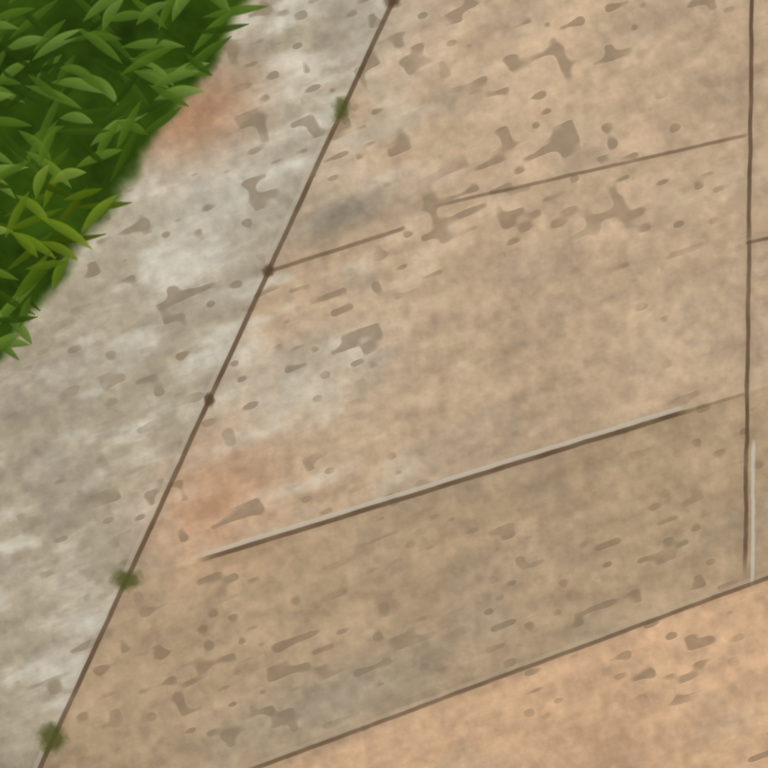
This texture is drawn by a Shadertoy shader. Its source:

```glsl
const vec3 TAN = vec3(0.745, 0.645, 0.53);
const vec3 UMBER = vec3(0.65, 0.56, 0.445);
const vec3 PEACH = vec3(0.785, 0.645, 0.51);
const vec3 RUST = vec3(0.71, 0.53, 0.40);
const vec3 PALE = vec3(0.75, 0.73, 0.67);
const vec3 ASH = vec3(0.60, 0.56, 0.49);
const vec3 JOINT = vec3(0.34, 0.26, 0.19);
const vec3 LEAF_DARK = vec3(0.16, 0.24, 0.05);
const vec3 LEAF_MID = vec3(0.31, 0.43, 0.12);
const vec3 LEAF_LIGHT = vec3(0.51, 0.61, 0.30);
const vec2 SEAM_A = vec2(0.052, 0.0), SEAM_B = vec2(0.512, 1.0);
const float GRAIN_ANGLE = 0.38;
const float BLADE_CELL = 0.052;
const float SOFT = 0.0016;

float hash(vec2 p) {
    p = fract(p * vec2(0.1031, 0.1137));
    p += dot(p, p.yx + 33.33);
    return fract((p.x + p.y) * p.x * 17.3);
}

float noise(vec2 p) {
    vec2 i = floor(p), f = fract(p);
    f = f * f * (3.0 - 2.0 * f);
    return mix(mix(hash(i), hash(i + vec2(1, 0)), f.x),
               mix(hash(i + vec2(0, 1)), hash(i + vec2(1, 1)), f.x), f.y);
}

float fbm(vec2 p) {
    float sum = 0.0, amp = 0.5;
    for (int i = 0; i < 4; i++) {
        sum += amp * noise(p);
        p = mat2(1.6, 1.2, -1.2, 1.6) * p + 7.3;
        amp *= 0.5;
    }
    return sum / 0.9375;
}

mat2 rotation(float a) {
    return mat2(cos(a), -sin(a), sin(a), cos(a));
}

// x: distance to the segment, y: position along it, z: signed side
vec3 segment(vec2 p, vec2 a, vec2 b) {
    vec2 d = b - a, q = p - a;
    float t = clamp(dot(q, d) / dot(d, d), 0.0, 1.0);
    return vec3(length(q - d * t), t, (d.x * q.y - d.y * q.x) / length(d));
}

float stroke(float dist, float width) {
    float aa = max(SOFT, 1.0 / iResolution.y);
    return 1.0 - smoothstep(width - aa, width + aa, dist);
}

float blob(vec2 p, vec2 center, vec2 radius) {
    p = rotation(GRAIN_ANGLE) * (p - center) / radius;
    return exp(-dot(p, p));
}

float lawnDepth(vec2 p) {
    return (p.y - 0.52 - 1.45 * p.x) / 1.76;
}

vec3 stone(vec2 p, float seamSide, float lowerSide, float bottomSide) {
    vec2 g = rotation(GRAIN_ANGLE) * p;
    float cloud = fbm(p * 7.0), streak = fbm(g * vec2(16.0, 46.0)), grit = fbm(p * 85.0);
    float strip = smoothstep(-0.004, 0.004, seamSide);
    vec3 col = mix(TAN, UMBER, (1.0 - smoothstep(-0.004, 0.004, lowerSide)) * 0.8);
    col = mix(col, PEACH, 1.0 - smoothstep(-0.006, 0.006, bottomSide));
    col = mix(col, vec3(0.68, 0.63, 0.54), strip);
    // Weathered and rusty areas
    float worn = max(strip, smoothstep(0.75, 0.2, p.x) * smoothstep(0.0, 0.02, lowerSide));
    col = mix(col, PALE, 0.75 * worn * smoothstep(0.46, 0.72, streak * 0.65 + cloud * 0.35));
    col = mix(col, ASH, 0.6 * smoothstep(0.50, 0.75, fbm(g * vec2(9.0, 17.0) + 19.0)) * (0.35 + 0.65 * worn));
    col = mix(col, PALE, 0.65 * blob(p, vec2(0.29, 0.75), vec2(0.13, 0.08)));
    col = mix(col, PALE, 0.5 * blob(p, vec2(0.38, 0.50), vec2(0.13, 0.06)));
    col = mix(col, RUST, 0.85 * blob(p, vec2(0.25, 0.85), vec2(0.09, 0.055)));
    col = mix(col, RUST, 0.65 * blob(p, vec2(0.28, 0.345), vec2(0.09, 0.07)));
    col = mix(col, ASH * 0.82, 0.75 * blob(p, vec2(0.45, 0.722), vec2(0.07, 0.022)));
    col = mix(col, ASH, 0.6 * blob(p, vec2(0.44, 0.09), vec2(0.18, 0.045)));
    col *= 1.0 + 0.16 * (cloud - 0.5) + 0.22 * (streak - 0.5) + 0.20 * (grit - 0.5);
    // Scattered pits
    float pits = smoothstep(0.70, 0.86, noise(g * vec2(48.0, 85.0))) * smoothstep(0.4, 0.65, cloud);
    return mix(col, UMBER * 0.72, 0.5 * pits);
}

void addJoint(inout vec3 col, vec2 p, vec2 a, vec2 b, float width, float dark, float light) {
    vec3 s = segment(p + 0.003 * (fbm(p * 30.0) - 0.5), a, b);
    float ends = smoothstep(0.0, 0.06, s.y) * smoothstep(1.0, 0.96, s.y);
    float wear = 0.65 + 0.35 * noise(p * 45.0);
    col = mix(col, PALE * 1.04, light * ends * stroke(abs(s.z - 2.0 * width) + s.x - abs(s.z), width));
    col = mix(col, UMBER * 0.75, 0.4 * dark * ends * exp(-s.x / (2.5 * width)));
    col = mix(col, JOINT, dark * wear * ends * stroke(s.x, width));
}

void addGrass(inout vec3 col, vec2 p) {
    float depth = lawnDepth(p) + 0.03 * (fbm(p * 22.0) - 0.5);
    col = mix(col, LEAF_DARK * (0.65 + 0.8 * fbm(p * 24.0)), smoothstep(-0.008, 0.018, depth));
    if (depth < -0.09) return;
    for (int layer = 0; layer < 4; layer++) {
        vec2 shift = vec2(3.7, 8.3) * float(layer), cell = floor(p / BLADE_CELL + shift);
        for (int k = 0; k < 9; k++) {
            vec2 id = cell + vec2(k % 3 - 1, k / 3 - 1);
            float r = hash(id + 11.0), tone = hash(id + 47.0);
            vec2 center = (id - shift + vec2(r, hash(id + 83.0))) * BLADE_CELL;
            if (lawnDepth(center) < 0.008) continue;
            vec2 q = rotation(mix(-0.9, 1.25, hash(id + 29.0))) * (p - center);
            float t = q.x / mix(0.022, 0.046, r);
            float bend = q.y + 0.009 * (tone - 0.35) * t * t;
            float width = 0.0065 * (1.0 - t * t) * mix(0.6, 1.2, tone);
            float mask = smoothstep(-0.002, 0.002, width - abs(bend)) * step(abs(t), 1.0);
            vec3 leaf = mix(LEAF_DARK, LEAF_MID, smoothstep(0.0, 0.5, tone));
            leaf = mix(leaf, LEAF_LIGHT, smoothstep(0.55, 1.0, tone) * (0.6 + 0.4 * t));
            leaf += vec3(0.09, 0.06, -0.03) * blob(center, vec2(0.08, 0.71), vec2(0.12, 0.07));
            col = mix(col, leaf * (0.9 + 18.0 * bend), 0.85 * mask);
        }
    }
}

void mainImage(out vec4 fragColor, in vec2 fragCoord) {
    vec2 p = fragCoord / iResolution.xy;
    vec2 lowA = vec2(0.25, 0.267), lowB = vec2(0.905, 0.468);
    vec2 baseA = vec2(0.30, -0.012), baseB = vec2(1.03, 0.259);
    vec3 seam = segment(p, SEAM_A, SEAM_B);
    vec3 col = stone(p, seam.z, segment(p, lowA, lowB).z, segment(p, baseA, baseB).z);

    // Slab joints
    addJoint(col, p, SEAM_A - 0.07 * (SEAM_B - SEAM_A), SEAM_B + 0.07 * (SEAM_B - SEAM_A), 0.0030, 0.8, 0.3);
    addJoint(col, p, vec2(0.970, 0.24), vec2(0.980, 1.08), 0.0026, 0.8, 0.0);
    addJoint(col, p, vec2(0.976, 0.43), vec2(0.975, 0.235), 0.0024, 0.0, 0.7);
    addJoint(col, p, lowA, lowB, 0.0030, 0.85, 0.75);
    addJoint(col, p, lowB - vec2(0.02, 0.006), vec2(0.972, 0.488), 0.002, 0.3, 0.0);
    addJoint(col, p, baseA, baseB, 0.0026, 0.65, 0.2);
    addJoint(col, p, vec2(0.56, 0.730), vec2(0.98, 0.826), 0.0022, 0.5, 0.1);
    addJoint(col, p, vec2(0.345, 0.645), vec2(0.53, 0.704), 0.0025, 0.5, 0.1);
    addJoint(col, p, vec2(0.97, 0.683), vec2(1.04, 0.698), 0.0022, 0.65, 0.1);

    // Moss tufts along the seam
    float heights[6] = float[](0.036, 0.245, 0.479, 0.648, 0.857, 1.0);
    float sizes[6] = float[](0.021, 0.018, 0.009, 0.009, 0.017, 0.013);
    for (int i = 0; i < 6; i++) {
        vec2 q = p - mix(SEAM_A, SEAM_B, heights[i]);
        float d = length(q) / sizes[i] + 1.1 * (fbm(p * 70.0) - 0.5);
        vec3 moss = mix(JOINT, LEAF_MID * 0.85, 0.5 * step(0.014, sizes[i]));
        col = mix(col, moss, 0.85 * smoothstep(1.2, 0.3, d));
    }

    addGrass(col, p);
    fragColor = vec4(clamp(col, 0.0, 1.0), 1.0);
}
```
